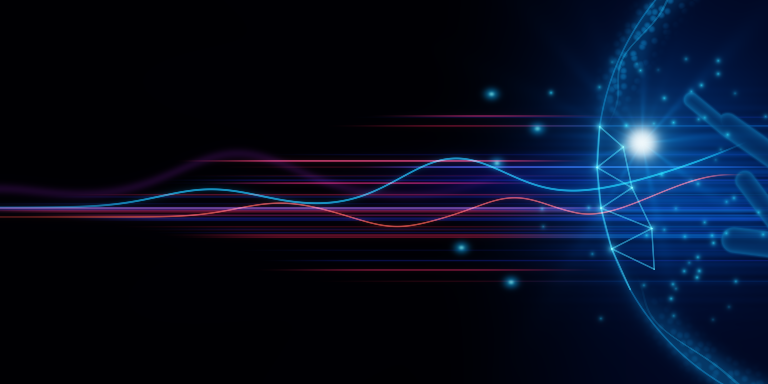
Reproduce this background procedurally as a Shadertoy shader.

```glsl
// A dark technology scene: light streaks and flowing waves run right into
// a glowing globe edge with a wire mesh, a white flare and a blue hand.
// Everything is additive light from distance functions on a 2 x 1 canvas.

const vec2 FLARE = vec2(1.672, 0.628);
const vec2 GLOBE = vec2(2.225, 0.575);
const float RADIUS = 0.67;

float hash(float n) { return fract(sin(n * 91.37) * 4375.85); }

vec2 hash2(vec2 p) {
    return fract(sin(vec2(dot(p, vec2(127.1, 311.7)), dot(p, vec2(269.5, 183.3)))) * 4375.85);
}

float bump(float x, float center, float width) {
    float t = (x - center) / width;
    return exp(-t * t);
}

float segment(vec2 p, vec2 a, vec2 b) {
    vec2 ab = b - a;
    return length(p - a - ab * clamp(dot(p - a, ab) / dot(ab, ab), 0.0, 1.0));
}

// Antialiased core of a line
float core(float d, float width) {
    return 1.0 - smoothstep(width, width + 2.0 / iResolution.x, abs(d));
}

// Distance to the nearest cell point
float cellular(vec2 p) {
    float nearest = 1.0;
    for (int j = -1; j <= 1; j++)
    for (int i = -1; i <= 1; i++) {
        vec2 cell = floor(p) + vec2(i, j);
        nearest = min(nearest, length(p - cell - hash2(cell)));
    }
    return nearest;
}

// Horizontal light trail with soft ends
float streak(vec2 p, float y, float start, float end) {
    float fade = smoothstep(start, start + 0.35, p.x) * (1.0 - smoothstep(end - 0.4, end, p.x));
    return fade * (core(p.y - y, 0.0007) + 0.14 * exp(-abs(p.y - y) / 0.005));
}

// Mesh corners zigzag between the globe edge and its inside
vec2 meshNode(float i) {
    float y = 0.67 - 0.053 * i;
    float edge = GLOBE.x - sqrt(RADIUS * RADIUS - (y - GLOBE.y) * (y - GLOBE.y));
    return vec2(edge + mod(i, 2.0) * (0.06 + 0.07 * hash(i + 3.0)), y);
}

vec3 trails(vec2 p) {
    vec3 light = vec3(0.0);
    for (float i = 0.0; i < 34.0; i++) {
        float s = 2.0 * hash(i + 1.0) - 1.0;
        float glow = hash(i + 80.0);
        vec3 warm = mix(vec3(0.8, 0.1, 0.25), vec3(0.03, 0.3, 0.7), smoothstep(1.2, 1.65, p.x));
        vec3 tint = hash(i + 40.0) < 0.4 ? warm : vec3(0.07, 0.13, 0.7);
        light += tint * (0.1 + 0.32 * glow * glow)
               * streak(p, 0.46 + 0.04 * s + 0.2 * s * s * s, 1.3 * abs(s) - 0.4, 2.4);
    }
    // Strong single trails
    light += vec3(0.95, 0.2, 0.38) * streak(p, 0.581, 0.45, 1.55);
    light += vec3(0.6, 0.07, 0.2) * streak(p, 0.523, 0.5, 1.45);
    light += vec3(0.5, 0.08, 0.25) * streak(p, 0.698, 0.95, 1.6);
    light += vec3(0.4, 0.06, 0.15) * streak(p, 0.297, 0.65, 1.6);
    light += vec3(0.1, 0.25, 0.9) * streak(p, 0.565, 0.9, 2.1);
    light += vec3(0.4, 0.2, 0.45) * streak(p, 0.458, -0.3, 1.7);
    // Blue sheets
    float bands = 0.5 + 0.25 * sin(p.y * 150.0) + 0.25 * sin(p.y * 263.0 + 1.0);
    light += vec3(0.0, 0.13, 0.4) * bands * bump(p.y, 0.48, 0.16) * smoothstep(1.25, 1.75, p.x);
    return light + vec3(0.01, 0.015, 0.2) * bump(p.y, 0.53, 0.055) * bump(p.x, 1.3, 0.25);
}

vec3 waves(vec2 p) {
    float x = p.x, ramp = max(x - 1.15, 0.0);
    float blue = p.y - (0.46 + 0.047 * bump(x, 0.55, 0.19) + 0.127 * bump(x, 1.185, 0.2) + 0.27 * ramp * ramp);
    float red = p.y - (0.435 + 0.036 * bump(x, 0.73, 0.16) - 0.026 * bump(x, 1.03, 0.12)
              + 0.05 * bump(x, 1.34, 0.13) + 0.11 * smoothstep(1.5, 1.9, x));
    float violet = p.y - (0.488 + 0.02 * bump(x, 0.0, 0.15) + 0.112 * bump(x, 0.62, 0.22) + 0.1 * bump(x, 1.45, 0.2));
    float fade = (0.3 + 0.7 * smoothstep(0.0, 0.5, x)) * (1.0 - smoothstep(1.8, 1.95, x));
    vec3 light = vec3(0.06, 0.6, 0.95) * (core(blue, 0.0012) + 0.25 * exp(-abs(blue) / 0.006)) * fade;
    light += vec3(0.95, 0.25, 0.2) * (core(red, 0.0006) + 0.15 * exp(-abs(red) / 0.005)) * fade;
    return light + vec3(0.09, 0.02, 0.13) * bump(violet, 0.0, 0.013) * (1.0 - smoothstep(0.9, 1.5, x));
}

vec3 globe(vec2 p) {
    float d = length(p - GLOBE) - RADIUS;
    float upper = smoothstep(0.65, 0.85, p.y), lower = 1.0 - smoothstep(0.05, 0.3, p.y);
    float dots = 1.0 - smoothstep(0.1, 0.5, cellular(p * 42.0));
    float fibre = core(d + 0.02 + 0.012 * sin(p.y * 28.0), 0.001);
    vec3 light = vec3(0.03, 0.33, 0.55) * (0.35 * exp(-abs(d) / 0.012) + 0.6 * core(d, 0.0008));
    light += vec3(0.02, 0.28, 0.48) * bump(d, -0.025, 0.035) * (upper * (0.35 + 0.8 * dots) + lower * (0.6 + 0.3 * dots));
    light += vec3(0.05, 0.4, 0.6) * 0.5 * fibre * (upper + lower);
    for (float i = 0.0; i < 7.0; i++) {
        vec2 a = meshNode(i);
        float wire = core(segment(p, a, meshNode(i + 1.0)), 0.0007)
                   + core(segment(p, a, meshNode(i + 2.0)), 0.0007);
        light += vec3(0.15, 0.6, 0.8) * 0.8 * wire;
        light += vec3(0.3, 1.0, 1.2) * exp(-length(p - a) / 0.006);
    }
    return light;
}

vec3 particles(vec2 p) {
    vec3 light = vec3(0.0);
    for (float i = 0.0; i < 55.0; i++) {
        vec2 pos = vec2(2.0 - 0.55 * hash(i + 7.0) * (0.5 + hash(i + 9.0)), 0.12 + 0.75 * hash(i + 130.0));
        light += vec3(0.1, 0.75, 1.0) * (0.3 + hash(i + 200.0)) * exp(-length(p - pos) / 0.004);
    }
    // Large soft orbs left of the globe
    for (float i = 0.0; i < 5.0; i++) {
        vec2 pos = vec2(1.3 + 0.1 * sin(1.7 * i - 0.2), 0.755 - 0.09 * i - 0.13 * step(2.5, i));
        float r = length((p - pos) * vec2(0.8, 1.0));
        light += vec3(0.02, 0.42, 0.65) * bump(r, 0.0, 0.014) + vec3(0.3, 0.6, 0.6) * bump(r, 0.0, 0.005);
    }
    return light;
}

// Signed distance to the fingers
float hand(vec2 p) {
    float d = segment(p, vec2(1.8, 0.74), vec2(1.89, 0.665)) - 0.022;
    d = min(d, segment(p, vec2(1.895, 0.675), vec2(2.03, 0.58)) - 0.033);
    d = min(d, segment(p, vec2(1.94, 0.53), vec2(2.03, 0.41)) - 0.028);
    return min(d, segment(p, vec2(1.912, 0.375), vec2(2.03, 0.36)) - 0.036);
}

void mainImage(out vec4 fragColor, in vec2 fragCoord) {
    vec2 p = fragCoord / iResolution.xy * vec2(2.0, 1.0);
    vec2 q = p - FLARE;
    float r = length(q), angle = atan(q.y, q.x);
    // Night backdrop and blue halo
    vec3 color = vec3(0.0, 0.0, 0.012) + vec3(0.002, 0.025, 0.11) * smoothstep(1.1, 1.8, p.x);
    color += vec3(0.0, 0.13, 0.33) * exp(-dot(q + vec2(-0.06, 0.05), q + vec2(-0.06, 0.05)) / 0.075);
    color += trails(p) + globe(p);
    // Hand covers part of the light behind it
    float d = hand(p), inside = 1.0 - smoothstep(-0.008, 0.004, d);
    color = mix(color, vec3(0.01, 0.17, 0.42) + vec3(0.03, 0.32, 0.5) * exp(-abs(d + 0.004) / 0.008), 0.75 * inside);
    color += waves(p) + particles(p);
    // Flare with radial rays
    float rays = pow(0.5 + 0.25 * sin(angle * 9.0 + 1.0) + 0.25 * sin(angle * 17.0), 4.0);
    color += vec3(0.01, 0.18, 0.36) * rays * exp(-r / 0.15);
    color += vec3(0.15, 0.65, 0.9) * exp(-r / 0.048) + vec3(2.2) * bump(r, 0.0, 0.032);
    fragColor = vec4(1.0 - exp(-1.15 * color), 1.0);
}
```
